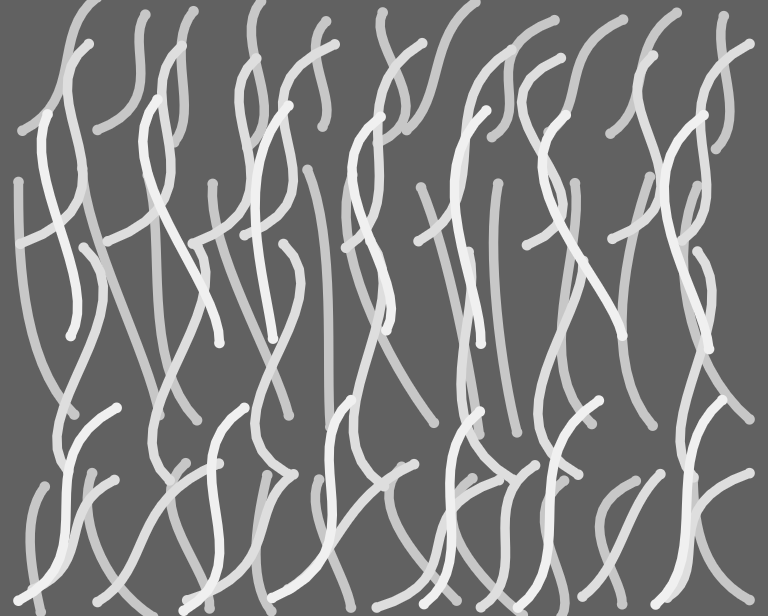
Write a WebGL 2 fragment shader that draws this pattern.

```glsl
#version 300 es
precision highp float;

uniform vec2 u_resolution;
out vec4 fragColor;

const vec3 GROUND = vec3(0.38);
const vec3 BACK_TONE = vec3(0.78);
const vec3 MIDDLE_TONE = vec3(0.87);
const vec3 FRONT_TONE = vec3(0.94);

const float STROKE_RADIUS = 0.0077;
const float CAP_RADIUS = 0.0086;
const float SIDE_MARGIN = 0.03;
const float SPREAD_JITTER = 0.022;
const float HEIGHT_JITTER = 0.02;
const float LEAN_JITTER = 0.035;
const float BEND_JITTER = 0.06;
const float MAX_REACH = 0.3;
const int SEGMENTS = 16;

float hash(vec2 p) {
    return fract(sin(dot(p, vec2(127.1, 311.7))) * 43758.5453);
}

// Random value from -1 to 1
float jitter(float strand, float seed, float channel) {
    return 2.0 * hash(vec2(strand + 13.0 * seed, channel + 3.7)) - 1.0;
}

float segmentDistance(vec2 p, vec2 a, vec2 b) {
    vec2 ab = b - a;
    float t = clamp(dot(p - a, ab) / max(dot(ab, ab), 1e-8), 0.0, 1.0);
    return length(p - a - ab * t);
}

vec2 bezier(vec2 a, vec2 b, vec2 c, vec2 d, float t) {
    float s = 1.0 - t;
    return s * s * s * a + 3.0 * s * s * t * b + 3.0 * s * t * t * c + t * t * t * d;
}

// Round-ended curve with slightly wider caps
float strandDistance(vec2 p, vec2 a, vec2 b, vec2 c, vec2 d) {
    float body = 1e3;
    vec2 previous = a;
    for (int i = 1; i <= SEGMENTS; i++) {
        vec2 next = bezier(a, b, c, d, float(i) / float(SEGMENTS));
        body = min(body, segmentDistance(p, previous, next));
        previous = next;
    }
    float caps = min(length(p - a), length(p - d));
    return min(body - STROKE_RADIUS, caps - CAP_RADIUS);
}

// One row of strands: bend shifts the upper and lower control points sideways
float rowDistance(vec2 p, float aspect, float count, float centre,
                  float halfHeight, float lean, vec2 bend, float seed) {
    float nearest = 1e3;
    if (abs(p.y - centre) > halfHeight + 0.06) return nearest;
    vec2 lowest = vec2(SIDE_MARGIN, -1.0);
    vec2 highest = vec2(aspect - SIDE_MARGIN, 2.0);

    for (float i = 0.0; i < count; i++) {
        float x = mix(SIDE_MARGIN, aspect - SIDE_MARGIN, (i + 0.5) / count);
        x += SPREAD_JITTER * jitter(i, seed, 0.0);
        if (abs(p.x - x) > MAX_REACH) continue;

        float halfLean = 0.5 * lean + LEAN_JITTER * jitter(i, seed, 1.0);
        float top = centre + halfHeight + HEIGHT_JITTER * jitter(i, seed, 2.0);
        float bottom = centre - halfHeight + HEIGHT_JITTER * jitter(i, seed, 3.0);
        vec2 start = vec2(x - halfLean, top);
        vec2 end = vec2(x + halfLean, bottom);
        vec2 upper = mix(start, end, 0.27);
        vec2 lower = mix(start, end, 0.76);
        upper.x += bend.x + BEND_JITTER * jitter(i, seed, 4.0);
        lower.x += bend.y + BEND_JITTER * jitter(i, seed, 5.0);

        nearest = min(nearest, strandDistance(p,
            clamp(start, lowest, highest), clamp(upper, lowest, highest),
            clamp(lower, lowest, highest), clamp(end, lowest, highest)));
    }
    return nearest;
}

vec3 paint(vec3 base, vec3 tone, float d) {
    return mix(base, tone, clamp(0.5 - d * u_resolution.y, 0.0, 1.0));
}

void main() {
    vec2 p = gl_FragCoord.xy / u_resolution.y;
    float aspect = u_resolution.x / u_resolution.y;

    // Back layer
    float back = rowDistance(p, aspect, 11.0, 0.88, 0.105, -0.06, vec2(-0.07, 0.06), 1.0);
    back = min(back, rowDistance(p, aspect, 11.0, 0.51, 0.20, 0.07, vec2(-0.02, -0.04), 2.0));
    back = min(back, rowDistance(p, aspect, 10.0, 0.12, 0.11, 0.04, vec2(-0.06, -0.02), 3.0));

    // Middle layer
    float middle = rowDistance(p, aspect, 9.0, 0.76, 0.16, -0.12, vec2(-0.12, 0.14), 4.0);
    middle = min(middle, rowDistance(p, aspect, 7.0, 0.41, 0.18, 0.01, vec2(0.06, -0.11), 5.0));
    middle = min(middle, rowDistance(p, aspect, 8.0, 0.13, 0.105, -0.14, vec2(-0.07, 0.07), 6.0));

    // Front layer
    float front = rowDistance(p, aspect, 7.0, 0.64, 0.19, 0.04, vec2(-0.13, 0.01), 7.0);
    front = min(front, rowDistance(p, aspect, 6.0, 0.18, 0.155, -0.14, vec2(-0.09, 0.10), 8.0));

    vec3 colour = paint(GROUND, BACK_TONE, back);
    colour = paint(colour, MIDDLE_TONE, middle);
    colour = paint(colour, FRONT_TONE, front);
    fragColor = vec4(colour, 1.0);
}
```
